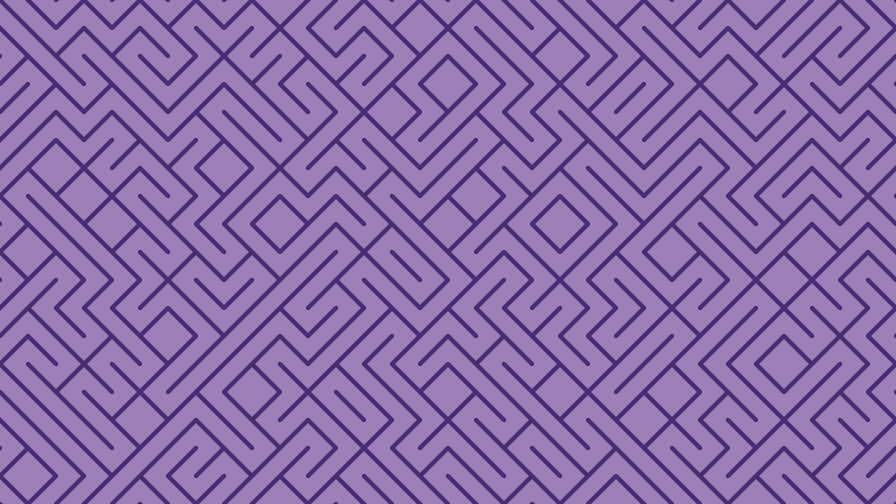
Reproduce this pattern procedurally as a Shadertoy shader.

```glsl
// Diagonal maze: every square cell holds one stroke along a randomly
// chosen diagonal. Strokes are round-capped segments, and the cell
// index wraps around the canvas so that the pattern tiles.

const vec3 LILAC = vec3(0.62, 0.50, 0.72);
const vec3 VIOLET = vec3(0.28, 0.17, 0.45);
const float ROWS = 18.0;
const float HALF_WIDTH = 0.078;   // in cells
const float RISING_SHARE = 0.5;   // chance of a stroke leaning right

// Integer hash of a cell, from 0 to 1
float hash(ivec2 cell) {
    uint h = uint(cell.x) * 374761393u + uint(cell.y) * 668265263u + 977u;
    h = (h ^ (h >> 13)) * 1274126177u;
    h = (h ^ (h >> 15)) * 2246822519u;
    h ^= h >> 16;
    return float(h & 65535u) / 65536.0;
}

// Distance to a segment of given half extent, centred on the origin
float segmentDistance(vec2 p, vec2 halfExtent) {
    float t = dot(p, halfExtent) / dot(halfExtent, halfExtent);
    return length(p - halfExtent * clamp(t, -1.0, 1.0));
}

// Distance to the nearest stroke among a cell and its neighbours
float mazeDistance(vec2 p, vec2 grid) {
    vec2 base = floor(p);
    float nearest = 2.0;
    for (int y = -1; y <= 1; y++) {
        for (int x = -1; x <= 1; x++) {
            vec2 cell = base + vec2(x, y);
            float lean = hash(ivec2(mod(cell, grid))) < RISING_SHARE ? 1.0 : -1.0;
            vec2 local = p - cell - 0.5;
            nearest = min(nearest, segmentDistance(local, vec2(0.5 * lean, 0.5)));
        }
    }
    return nearest;
}

void mainImage(out vec4 fragColor, in vec2 fragCoord) {
    // Whole number of near-square cells in both directions
    vec2 grid = vec2(round(ROWS * iResolution.x / iResolution.y), ROWS);
    vec2 p = fragCoord / iResolution.xy * grid;

    // Stroke with an edge one pixel soft
    float softness = 0.5 * ROWS / iResolution.y;
    float edge = mazeDistance(p, grid) - HALF_WIDTH;
    float stroke = 1.0 - smoothstep(-softness, softness, edge);

    fragColor = vec4(mix(LILAC, VIOLET, stroke), 1.0);
}
```
